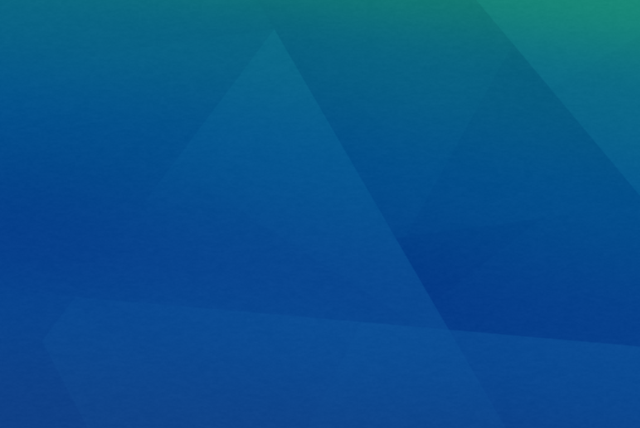
Reproduce this background procedurally as a Shadertoy shader.

```glsl
// Dark blue to teal gradient overlaid with large, faint translucent facets.

// Signed distance to the line a-b, positive on the left when facing b.
float side(vec2 p, vec2 a, vec2 b) {
    vec2 dir = normalize(b - a), q = p - a;
    return dir.x * q.y - dir.y * q.x;
}

// Antialiased coverage of the positive side.
float cover(float d) {
    return clamp(d * iResolution.y * 0.6 + 0.5, 0.0, 1.0);
}

// Coverage that fades away from the edge.
float glow(float d, float falloff) {
    return cover(d) * exp(-falloff * max(d, 0.0));
}

float hash(vec2 p) {
    vec3 q = fract(vec3(p.xyx) * 0.1031);
    q += dot(q, q.yzx + 33.33);
    return fract((q.x + q.y) * q.z);
}

float noise(vec2 p) {
    vec2 i = floor(p), f = fract(p);
    f = f * f * (3.0 - 2.0 * f);
    return mix(mix(hash(i), hash(i + vec2(1, 0)), f.x),
               mix(hash(i + vec2(0, 1)), hash(i + vec2(1, 1)), f.x), f.y);
}

// Vertical ramp, tilted so the right side is greener.
vec3 backdrop(vec2 p) {
    float h = p.y + 0.14 * (p.x - 0.75);
    vec3 col = mix(vec3(0.055, 0.25, 0.53), vec3(0.035, 0.28, 0.57), smoothstep(-0.1, 0.25, h));
    col = mix(col, vec3(0.02, 0.34, 0.57), smoothstep(0.3, 0.68, h));
    col = mix(col, vec3(0.04, 0.41, 0.53), smoothstep(0.6, 0.92, h));
    return mix(col, vec3(0.09, 0.525, 0.46), smoothstep(0.86, 1.12, h));
}

// Sum of the light and dark facets.
float facets(vec2 p) {
    vec2 apex = vec2(0.641, 0.932), peak = vec2(1.191, 0.883), joint = vec2(0.947, 0.447);
    float spine = side(p, apex, vec2(1.182, 0.0));
    float slope = side(p, apex, vec2(0.303, 0.482));
    float ridge = side(p, vec2(1.113, 1.0), vec2(1.5, 0.537));
    float wing = side(p, peak, joint);
    float shelf = side(p, joint, vec2(1.5, 0.521));
    float ground = side(p, vec2(0.0, 0.322), vec2(1.5, 0.19));
    float above = cover(ground), east = cover(spine);

    // Central triangle, whose left edge dissolves toward its foot
    float fade = smoothstep(0.42, 0.75, p.y);
    float s = 0.012 * cover(-spine) * above * mix(0.6, cover(slope), fade);
    s -= 0.026 * glow(spine, 3.0) * (0.6 + 0.4 * smoothstep(0.0, 0.5, p.y));
    float roof = side(p, apex, vec2(0.0, 0.84));
    s -= 0.02 * glow(-slope, 1.6) * cover(-spine) * fade * (1.0 - 0.45 * cover(roof));
    float crease = side(p, vec2(0.5, 0.549), vec2(0.98, 0.235));
    s -= 0.007 * glow(-crease, 4.0) * cover(-spine) * above * smoothstep(0.3, 0.65, p.x);

    // Right hand facets
    s += 0.015 * cover(ridge) - 0.022 * glow(-ridge, 5.0) * east * cover(shelf);
    s -= 0.012 * glow(wing, 2.0) * cover(-ridge) * cover(shelf);
    s -= 0.008 * glow(side(p, vec2(1.5, 0.92), vec2(1.3, 0.8)), 3.0) * cover(ridge);
    float notch = side(p, vec2(1.055, 0.326), vec2(1.27, 0.492));
    s -= (0.02 + 0.008 * glow(notch, 4.0)) * east * cover(-shelf) * above;

    // Lower band with its pale shard and a faint fold
    s += (0.012 + 0.012 * smoothstep(0.1, 0.9, p.x)) * glow(-ground, 3.5);
    float shard = cover(side(p, vec2(0.166, 0.293), vec2(0.098, 0.203)))
                * cover(side(p, vec2(0.098, 0.203), vec2(0.205, 0.0)));
    float cut = side(p, vec2(0.166, 0.293), vec2(0.56, 0.0));
    s += 0.018 * shard * (1.0 - 0.35 * cover(cut)) * exp(-1.5 * p.x) * (1.0 - above);
    s += 0.006 * glow(side(p, joint, vec2(0.8, 0.16)), 4.0) * (1.0 - above);

    // Soft dark pool on the left
    vec2 pool = (p - vec2(0.0, 0.5)) / vec2(0.5, 0.25);
    return s - 0.04 * exp(-dot(pool, pool));
}

void mainImage(out vec4 fragColor, in vec2 fragCoord) {
    vec2 p = fragCoord / iResolution.y;
    vec3 col = backdrop(p) + facets(p) * vec3(0.35, 1.0, 0.7);

    // Brushed grain, coarse and fine
    float grain = noise(p * vec2(60.0, 170.0)) + noise(p * vec2(150.0, 260.0)) - 1.0;
    grain += 0.8 * (noise(p * 340.0) - 0.5);
    fragColor = vec4(col + 0.009 * grain, 1.0);
}
```
